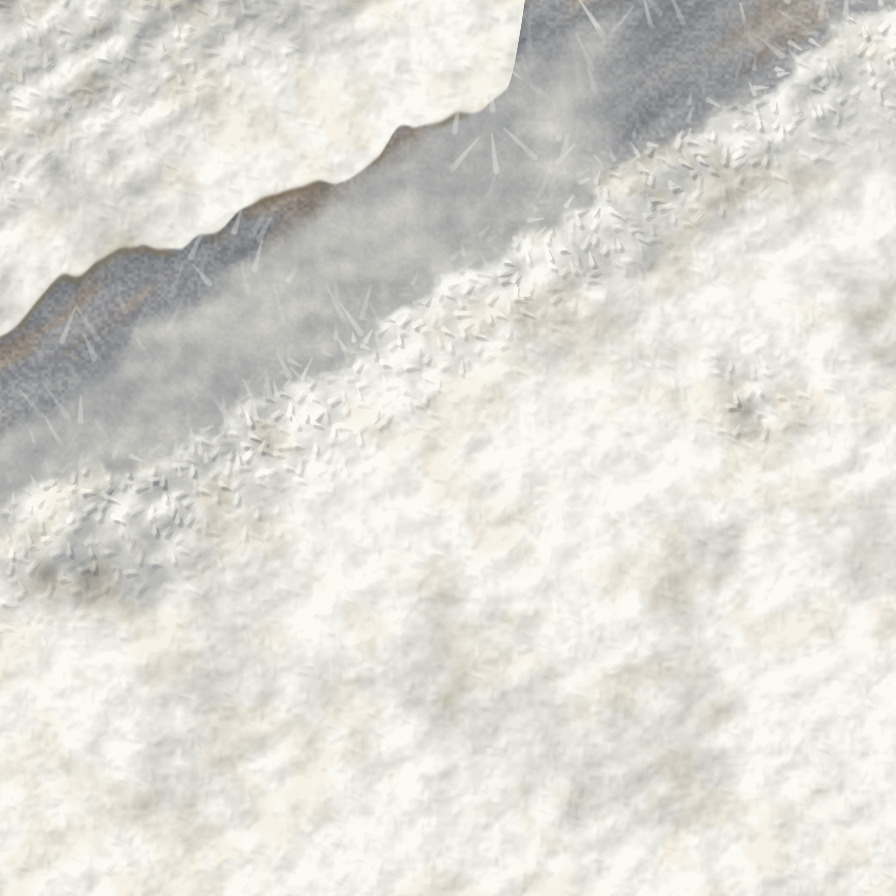
Reproduce this texture procedurally as a Shadertoy shader.

```glsl
float hash(vec2 p) {
    return fract(sin(dot(p, vec2(127.1, 311.7))) * 43758.5453);
}

float noise(vec2 p) {
    vec2 i = floor(p), f = fract(p);
    f = f * f * (3.0 - 2.0 * f);
    float low = mix(hash(i), hash(i + vec2(1, 0)), f.x);
    float high = mix(hash(i + vec2(0, 1)), hash(i + vec2(1, 1)), f.x);
    return mix(low, high, f.y);
}

float fbm(vec2 p) {
    float sum = 0.0, amp = 0.533;
    for (int i = 0; i < 4; i++) {
        sum += amp * noise(p);
        p = mat2(1.6, 1.2, -1.2, 1.6) * p + 7.3;
        amp *= 0.5;
    }
    return sum;
}

// Slope of a noise field towards the light
float relief(vec2 p, vec2 light) {
    return fbm(p - light) - fbm(p + light);
}

vec2 rotate(vec2 p, float angle) {
    float c = cos(angle), s = sin(angle);
    return vec2(c * p.x + s * p.y, c * p.y - s * p.x);
}

// Soft elliptical spot
float spot(vec2 p, vec2 centre, vec2 radius) {
    vec2 d = (p - centre) / radius;
    return exp(-dot(d, d));
}

// Scattered tapering ice crystals, one per cell
float crystals(vec2 p, float cells, float tilt, float spread, float reach, float thick) {
    vec2 g = p * cells, id = floor(g);
    float cover = 0.0, soft = cells * 0.0014;
    for (int j = -1; j <= 1; j++)
    for (int i = -1; i <= 1; i++) {
        vec2 cell = id + vec2(i, j);
        vec2 d = g - cell - vec2(hash(cell), hash(cell + 17.0));
        float angle = tilt + spread * (hash(cell + 31.0) - 0.5);
        vec2 dir = vec2(cos(angle), sin(angle));
        float size = reach * (0.5 + 0.5 * hash(cell + 43.0));
        float along = clamp(dot(d, dir), -size, size);
        float width = thick * (0.7 - 0.4 * along / size);
        float shape = 1.0 - smoothstep(width - soft, width + soft, length(d - dir * along));
        cover = max(cover, shape * (0.35 + 0.65 * hash(cell + 53.0)));
    }
    return cover;
}

// Heights of the two banks of the gully
float lipHeight(float x) {
    float wobble = 0.05 * (noise(vec2(x * 13.0, 3.0)) - 0.5) + 0.016 * (noise(vec2(x * 45.0, 8.0)) - 0.5);
    return 0.645 + 0.45 * x + 0.3 * smoothstep(0.565, 0.625, x) + wobble;
}

float bankHeight(float x) {
    return 0.355 + 0.65 * x + 0.07 * (1.0 - smoothstep(0.0, 0.22, x));
}

// Cool shadow to warm white
vec3 tone(float v) {
    v = clamp(v, 0.4, 0.975);
    return v + mix(vec3(-0.008, 0.002, 0.018), vec3(0.008, 0.004, -0.023), smoothstep(0.5, 0.85, v));
}

vec3 gully(vec2 p, float belowLip) {
    vec2 flow = rotate(p, 0.6);
    float streak = fbm(flow * vec2(9.0, 48.0));
    float grit = noise(p * 270.0) - 0.5;
    float middle = 0.515 + 0.74 * p.x - 0.2 * max(p.x - 0.55, 0.0);
    float shelf = 1.0 - smoothstep(-0.025, 0.02, p.y - middle + 0.06 * (fbm(p * 18.0) - 0.5));
    shelf *= 1.0 - 0.8 * smoothstep(0.64, 0.72, p.x);
    float dark = 0.56 + 0.22 * (streak - 0.5) + 0.12 * grit;
    dark -= 0.05 * (1.0 - smoothstep(0.0, 0.06, belowLip));
    dark += 0.14 * spot(p, vec2(1.0, 1.0), vec2(0.1, 0.05));
    float pale = 0.71 + 0.22 * (fbm(p * 16.0) - 0.5) + 0.035 * grit;
    pale += 0.10 * relief(p * 45.0, vec2(-0.25, 0.3));
    vec3 col = tone(mix(dark, pale, shelf));
    float rust = smoothstep(0.5, 0.68, fbm(flow * vec2(7.0, 30.0) + 19.0)) * (1.0 - shelf);
    return col + rust * vec3(0.05, 0.005, -0.045);
}

vec3 snow(vec2 p, float aboveLip, float belowBank) {
    float upper = step(0.0, aboveLip);
    float mottle = fbm(p * 8.0);
    float frost = (1.0 - upper) * (1.0 - smoothstep(0.02, 0.19, belowBank));
    float corner = upper * smoothstep(0.06, 0.2, aboveLip + 0.12 * (mottle - 0.5));
    corner *= 1.0 - smoothstep(0.2, 0.46, p.x);
    float hollow = spot(p, vec2(0.82, 0.555), vec2(0.09, 0.07)) * smoothstep(0.3, 0.6, mottle);
    float puddle = spot(p, vec2(0.08, 0.355), vec2(0.085, 0.035));
    float rough = 0.15 + 0.14 * frost + 0.16 * corner + 0.2 * hollow;

    float v = 0.95 - 0.10 * smoothstep(0.44, 0.72, mottle);
    v -= 0.035 * frost + 0.11 * corner + 0.10 * hollow + 0.2 * puddle;
    v += rough * relief(rotate(p, 0.5) * vec2(30.0, 46.0), vec2(-0.2, 0.4));
    v += 0.06 * (noise(p * 130.0) - 0.5);

    // Lit crystals with their small shadows
    float grainy = 0.2 + 0.8 * max(frost, max(hollow, 0.5 * corner));
    float lit = crystals(p, 58.0, 0.7, 2.6, 0.4, 0.16);
    float shade = crystals(p + vec2(-0.004, 0.005), 58.0, 0.7, 2.6, 0.4, 0.16);
    v += grainy * (0.11 * lit - 0.15 * shade * (1.0 - lit));

    float stain = smoothstep(0.52, 0.72, fbm(p * 20.0 + 5.0));
    return tone(v) - stain * vec3(0.015, 0.03, 0.055);
}

void mainImage(out vec4 fragColor, in vec2 fragCoord) {
    vec2 p = fragCoord / iResolution.xy;
    float aboveLip = p.y - lipHeight(p.x);
    float belowBank = bankHeight(p.x) - p.y;
    float ragged = belowBank + 0.09 * (fbm(p * 22.0) - 0.5);

    // Gully between the two snow banks
    float bank = smoothstep(-0.018, 0.014, ragged);
    float lip = smoothstep(-0.003, 0.003, aboveLip);
    vec3 col = mix(gully(p, -aboveLip), snow(p, aboveLip, belowBank), max(bank, lip));

    // Thin earthy rim under the overhang
    float rim = exp(-pow((aboveLip + 0.003) / 0.005, 2.0)) * smoothstep(0.3, 0.6, noise(p * 24.0));
    col = mix(col, vec3(0.50, 0.45, 0.37), 0.65 * rim);

    // Loose crystals on the bank edge and needle tufts
    float edge = exp(-pow(belowBank / 0.035, 2.0)) * (1.0 - lip);
    float tufts = spot(p, vec2(0.93, 0.93), vec2(0.1, 0.05)) + 0.6 * spot(p, vec2(0.63, 0.94), vec2(0.05, 0.05));
    float sparse = smoothstep(0.58, 0.7, noise(p * 11.0 + 4.0)) * (1.0 - max(bank, lip));
    float chips = crystals(p, 50.0, 0.8, 2.8, 0.4, 0.13) * edge;
    float needles = crystals(p, 24.0, 1.7, 1.8, 0.62, 0.075) * clamp(tufts + 0.6 * sparse, 0.0, 1.0);
    col = mix(col, vec3(0.91, 0.91, 0.89), clamp(0.8 * max(chips, needles), 0.0, 1.0));

    fragColor = vec4(col, 1.0);
}
```
